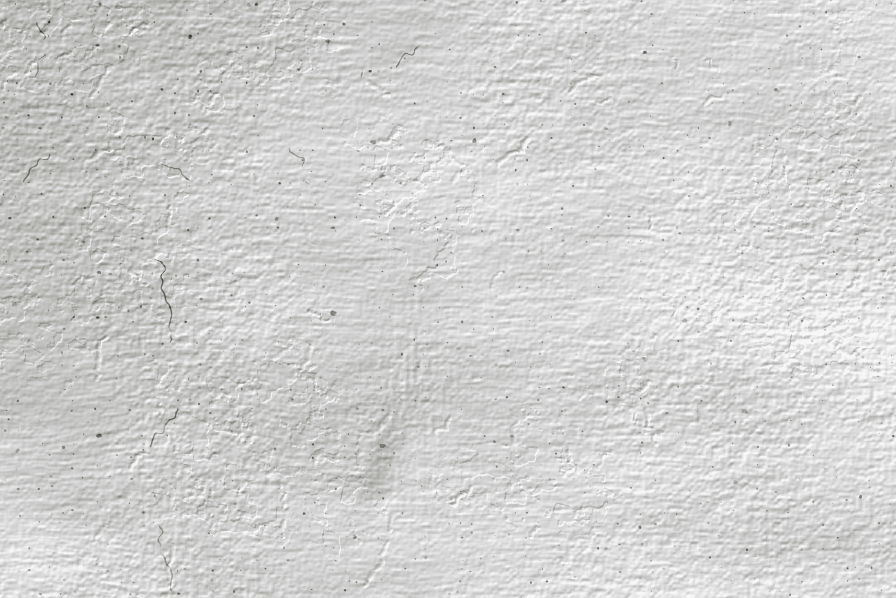
This texture is drawn by a Shadertoy shader. Its source:

```glsl
// Old whitewashed plaster: a height field of fine brush strokes, grit, crust
// and ridges is lit from the upper left, then shaded with broad soft stains
// and marked with small ragged pits and hairline cracks.
#define BASE_TONE 0.832
#define RELIEF 1.0
#define LIGHT_STEP 0.0030
#define STROKES 0.13
#define GRIT 0.15
#define CRUST 0.15
#define WEAVE 0.15
#define STAIN 0.19
#define PIT_DEPTH 0.46
#define CRACK_DEPTH 0.42

float hash(vec2 p) {
    vec3 q = fract(vec3(p.xyx) * 0.1031);
    q += dot(q, q.yzx + 33.33);
    return fract((q.x + q.y) * q.z);
}

float noise(vec2 p) {
    vec2 i = floor(p), f = fract(p);
    f = f * f * f * (f * (f * 6.0 - 15.0) + 10.0);
    return mix(mix(hash(i), hash(i + vec2(1, 0)), f.x),
               mix(hash(i + vec2(0, 1)), hash(i + vec2(1, 1)), f.x), f.y);
}

float fbm(vec2 p) {
    float sum = 0.0, amp = 0.5;
    for (int i = 0; i < 4; i++) {
        sum += amp * noise(p);
        p = mat2(1.6, 1.2, -1.2, 1.6) * p + 17.3;
        amp *= 0.5;
    }
    return sum / 0.9375;
}

// One wobbly strand per cell: x = distance to it, y = its random strength
vec2 strand(vec2 p, float cell, float chance, float seed) {
    vec2 id = floor(p / cell), f = fract(p / cell) - 0.5;
    float r = hash(id + seed);
    float angle = 1.57 + 2.2 * (hash(id + seed + 7.0) - 0.5);
    f = mat2(cos(angle), -sin(angle), sin(angle), cos(angle)) * f;
    f.y += 0.13 * (noise(vec2(f.x * 6.0 + r * 90.0, seed)) - 0.5);
    f.y += 0.05 * (noise(vec2(f.x * 21.0 + r * 50.0, seed)) - 0.5);
    float halfLength = 0.14 + 0.23 * hash(id + seed + 3.0);
    float d = length(vec2(max(abs(f.x) - halfLength, 0.0), f.y)) * cell;
    return vec2(d, step(r, chance) * (0.4 + 0.6 * hash(id + seed + 5.0)));
}

// Surface height of the plaster
float height(vec2 p) {
    float rough = smoothstep(0.32, 0.68, fbm(p * 3.2 + 4.0));
    vec2 bent = p + vec2(0.0, 0.03 * noise(p * 3.0) + 0.006 * noise(p * 17.0));

    float h = STROKES * noise(bent * vec2(14.0, 125.0));
    h += 0.9 * STROKES * noise(bent * vec2(45.0, 190.0) + 9.0);
    h += GRIT * (0.7 + 0.6 * rough) * noise(p * vec2(165.0, 180.0));
    h += GRIT * (0.3 + 1.3 * rough) * noise(p * vec2(80.0, 92.0) + 31.0);
    h += 0.55 * fbm(p * vec2(12.0, 17.0) + 50.0);

    // Flaked crust in scattered patches
    float patches = smoothstep(0.53, 0.68, fbm(p * 4.3 + 21.0));
    h += CRUST * patches * smoothstep(0.52, 0.60, fbm(p * vec2(36.0, 42.0)));

    // Vertical trowel weave, strongest along a seam left of the middle
    float seam = exp(-pow((p.x - 0.69) / 0.05, 2.0))
               * smoothstep(0.08, 0.2, p.y) * smoothstep(0.68, 0.45, p.y);
    float weave = seam + 0.5 * rough * smoothstep(0.8, 0.4, p.x)
                * smoothstep(0.65, 0.4, p.y);
    h += WEAVE * weave * noise(p * vec2(140.0, 14.0) + 70.0);

    // Raised ridges with ragged rims
    vec2 ragged = p + 0.004 * vec2(noise(p * 75.0), noise(p * 75.0 + 40.0));
    vec2 ridge = strand(ragged, 0.115, 0.22, 11.0);
    h += 0.26 * ridge.y * smoothstep(0.0062, 0.0005, ridge.x);
    ridge = strand(ragged + 0.037, 0.06, 0.05 + 0.25 * patches, 43.0);
    return h + 0.24 * ridge.y * smoothstep(0.0055, 0.0005, ridge.x);
}

// Ragged pits, at most one per cell
float pits(vec2 p, float cell, float chance, float radius, float px) {
    vec2 id = floor(p / cell);
    vec2 centre = 0.25 + 0.5 * vec2(hash(id + 2.0), hash(id + 61.0));
    vec2 d = (fract(p / cell) - centre) * cell;
    d.x *= 0.7 + 0.6 * hash(id + 15.0);
    float size = radius * (0.35 + 0.65 * pow(hash(id + 29.0), 2.0));
    size *= 0.6 + 0.8 * noise(p * 260.0);
    float dent = smoothstep(size + 0.7 * px, size - 0.9 * px, length(d));
    return dent * step(hash(id + 83.0), chance) * (0.3 + 0.7 * hash(id + 37.0));
}

void mainImage(out vec4 fragColor, in vec2 fragCoord) {
    vec2 p = fragCoord / iResolution.y;
    float px = 1.0 / iResolution.y;

    // Relief lighting
    vec2 toLight = LIGHT_STEP * normalize(vec2(-0.55, 0.85));
    float slope = height(p - 0.5 * toLight) - height(p + 0.5 * toLight);
    float tone = BASE_TONE - RELIEF * slope;

    // Broad stains, soft bands and a lighter right side
    tone += STAIN * (fbm(p * vec2(1.8, 3.2) + 8.0) - 0.5);
    tone += 0.06 * (noise(p * vec2(1.6, 9.0) + 13.0) - 0.5);
    tone += 0.045 * (smoothstep(0.3, 1.2, p.x) - 0.5);
    vec2 smudge = (p - vec2(0.635, 0.22)) * mat2(0.92, -0.4, 0.4, 0.92);
    tone -= 0.11 * exp(-dot(smudge, smudge * vec2(1500.0, 130.0)));

    // Pits and broken cracks
    float dark = pits(p, 0.019, 0.26, 0.0022, px);
    dark = max(dark, pits(p + 0.31, 0.075, 0.28, 0.0042, px));
    float chance = mix(0.6, 0.15, smoothstep(0.2, 0.8, p.x));
    vec2 crack = strand(p + 0.05, 0.22, chance, 5.0);
    float line = smoothstep(0.0008 + px, 0.0, crack.x) * crack.y;
    line *= smoothstep(0.25, 0.55, noise(p * 38.0));
    tone -= PIT_DEPTH * dark + CRACK_DEPTH * line;

    // Shadows turn slightly warm
    tone = clamp(tone, 0.12, 0.97);
    float warmth = 0.02 * smoothstep(0.84, 0.6, tone);
    fragColor = vec4(vec3(tone) - vec3(0.0, 0.0, warmth), 1.0);
}
```
